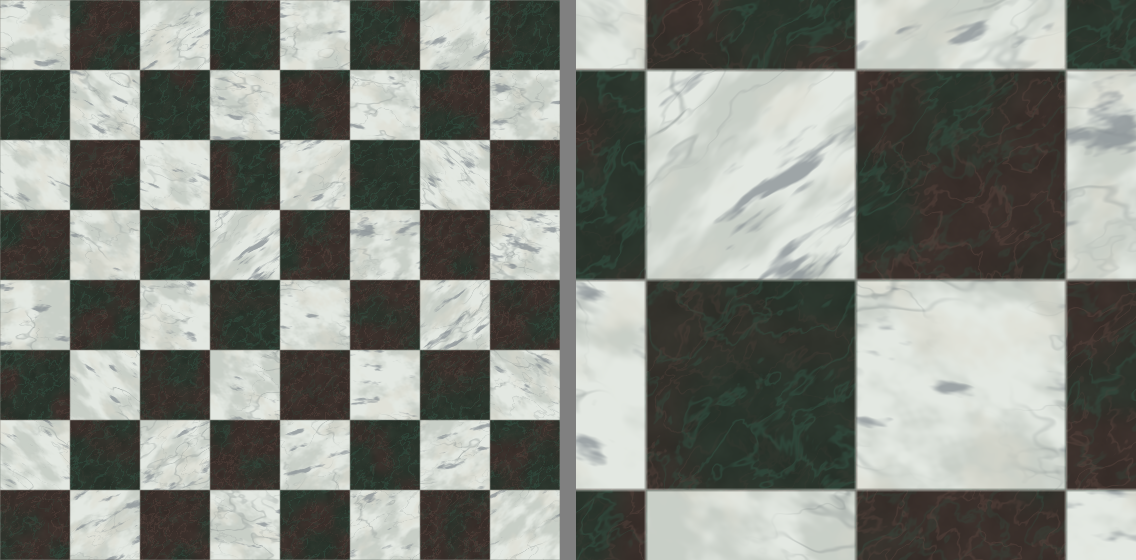
Left, the full canvas; right, a detail of the centre.
This texture is drawn by a Shadertoy shader. Its source:

```glsl
// Checkerboard floor of eight by eight polished stone tiles: pale veined marble
// alternating with dark green-brown serpentine. Every tile samples layered value
// noise at its own hashed offset, so the whole-number grid tiles without a seam.

const float TILES = 8.0;
const float PI = 3.14159265;

const vec3 PALE = vec3(0.89, 0.91, 0.885);
const vec3 CLOUD = vec3(0.785, 0.81, 0.78);
const vec3 CREAM = vec3(0.86, 0.85, 0.80);
const vec3 GREY_VEIN = vec3(0.60, 0.63, 0.62);
const vec3 SMUDGE = vec3(0.53, 0.56, 0.58);

const vec3 DEEP_GREEN = vec3(0.165, 0.205, 0.172);
const vec3 BROWN = vec3(0.225, 0.185, 0.168);
const vec3 GREEN_VEIN = vec3(0.20, 0.335, 0.275);
const vec3 RUST_VEIN = vec3(0.345, 0.265, 0.24);

// Hashes built from products and fractions only
float hash(vec2 p) {
    vec3 q = fract(p.xyx * 0.1031);
    q += dot(q, q.yzx + 33.33);
    return fract((q.x + q.y) * q.z);
}

vec2 hash2(vec2 p) {
    return vec2(hash(p + 17.0), hash(p + 59.0));
}

float noise(vec2 p) {
    vec2 cell = floor(p);
    vec2 t = fract(p);
    t = t * t * (3.0 - 2.0 * t);
    float low = mix(hash(cell), hash(cell + vec2(1.0, 0.0)), t.x);
    float high = mix(hash(cell + vec2(0.0, 1.0)), hash(cell + 1.0), t.x);
    return mix(low, high, t.y);
}

float fbm(vec2 p) {
    float sum = 0.0;
    float weight = 0.5;
    for (int i = 0; i < 4; i++) {
        sum += weight * noise(p);
        p = mat2(1.6, 1.2, -1.2, 1.6) * p + 7.3;
        weight *= 0.5;
    }
    return sum / 0.9375;
}

// Thin line along the middle level of the noise
float vein(vec2 p, float width) {
    return 1.0 - smoothstep(0.0, width, abs(fbm(p) - 0.5));
}

// Pale marble: soft clouds, slanted grey veins, a few dark smudges
vec3 paleMarble(vec2 local, vec2 seed) {
    vec2 shift = seed * 90.0;
    float slant = (seed.x - 0.5) * 1.4;
    vec2 p = vec2(local.x, local.y + slant * local.x);
    float cloud = fbm(p * vec2(3.5, 4.5) + shift);
    vec3 color = mix(PALE, CLOUD, smoothstep(0.38, 0.68, cloud));
    color = mix(color, CREAM, 0.45 * smoothstep(0.5, 0.75, fbm(p * 4.0 + shift + 31.0)));

    float patches = smoothstep(0.3, 0.7, noise(p * 2.5 + shift + 11.0));
    float broad = vein(p * vec2(1.6, 2.8) + shift + 43.0, 0.03);
    float fine = vein(p * vec2(3.0, 5.0) + shift + 71.0, 0.03);
    color = mix(color, GREY_VEIN, patches * (0.42 * broad + 0.25 * fine));

    float smudge = smoothstep(0.66, 0.82, fbm(p * vec2(3.5, 9.0) + shift + 23.0));
    return mix(color, SMUDGE, 0.75 * smudge);
}

// Dark stone: mottled ground under short diagonal green and rust streaks
vec3 darkStone(vec2 local, vec2 seed) {
    vec2 shift = seed * 90.0;
    vec2 p = vec2(local.x + local.y, local.y - local.x);
    p += 0.12 * vec2(noise(local * 6.0 + shift), noise(local * 6.0 + shift + 19.0));
    float rust = noise(local * 2.5 + shift + 5.0) + 0.6 * (seed.y - 0.5);
    rust = smoothstep(0.25, 0.75, rust);
    vec3 color = mix(DEEP_GREEN, BROWN, rust);
    color *= 0.88 + 0.24 * fbm(local * 9.0 + shift + 37.0);

    float greenStreak = vein(p * vec2(4.0, 7.0) + shift + 13.0, 0.06);
    float rustStreak = vein(p * vec2(5.0, 8.0) + shift + 53.0, 0.05);
    color = mix(color, GREEN_VEIN, greenStreak * mix(0.5, 0.25, rust));
    return mix(color, RUST_VEIN, rustStreak * mix(0.12, 0.5, rust));
}

// Periodic square wave with softened flips, from -1 to 1
vec2 softSquareWave(vec2 uv, vec2 softness) {
    return clamp(sin(PI * TILES * uv) / (PI * TILES * softness), -1.0, 1.0);
}

void mainImage(out vec4 fragColor, in vec2 fragCoord) {
    vec2 uv = fragCoord / iResolution.xy;
    vec2 tile = floor(uv * TILES);
    vec2 local = fract(uv * TILES);
    vec2 seed = hash2(tile);

    // The tile at the lower left is dark
    vec2 wave = softSquareWave(uv, max(vec2(0.0013), 0.75 / iResolution.xy));
    float pale = 0.5 - 0.5 * wave.x * wave.y;
    vec3 color = mix(darkStone(local, seed), paleMarble(local, seed), pale);
    fragColor = vec4(color, 1.0);
}
```
